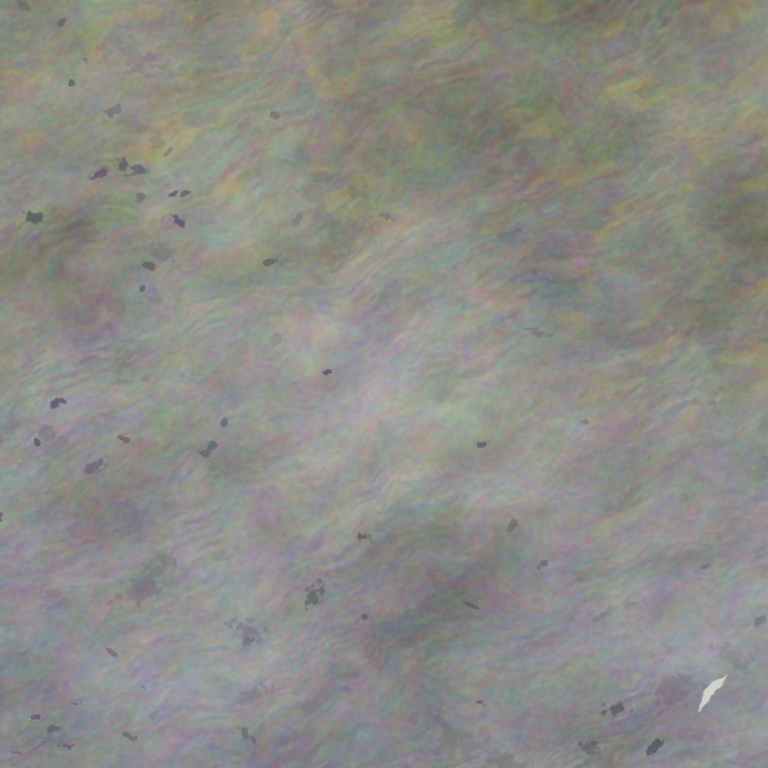
This texture is drawn by a Shadertoy shader. Its source:

```glsl
// A weathered, paint-like grey surface: soft olive and violet clouds, brushed
// along a rising diagonal, with fine coloured grain, ragged dark specks and
// one pale scratch. Layers of rotated, warped value noise build the whole.

float hash(vec2 p) {
    uvec2 u = uvec2(ivec2(floor(p)) + 4096);
    uint h = u.x * 1597334677u ^ u.y * 3812015801u;
    h = (h ^ (h >> 15)) * 2246822519u;
    h = (h ^ (h >> 13)) * 3266489917u;
    return float((h ^ (h >> 16)) & 65535u) / 65535.0;
}

float noise(vec2 p) {
    vec2 cell = floor(p), f = fract(p);
    f = f * f * (3.0 - 2.0 * f);
    float low = mix(hash(cell), hash(cell + vec2(1, 0)), f.x);
    float high = mix(hash(cell + vec2(0, 1)), hash(cell + vec2(1, 1)), f.x);
    return mix(low, high, f.y);
}

float fbm(vec2 p) {
    float sum = 0.0, amplitude = 0.5;
    for (int i = 0; i < 5; i++) {
        sum += amplitude * noise(p);
        p = mat2(1.6, 1.2, -1.2, 1.6) * p + 7.3;
        amplitude *= 0.5;
    }
    return sum / 0.97;
}

// Independent noise per channel, centred on zero
vec3 colourNoise(vec2 p) {
    return vec3(noise(p), noise(p + 317.0), noise(p + 731.0)) - 0.5;
}

vec2 rotate(vec2 p, float angle) {
    float c = cos(angle), s = sin(angle);
    return vec2(c * p.x + s * p.y, c * p.y - s * p.x);
}

// Scattered ragged ellipses; returns coverage and a random tint
vec2 specks(vec2 p, float cells, float density) {
    vec2 grid = p * cells, home = floor(grid), result = vec2(0.0);
    float ragged = noise(p * 130.0) - 0.5 + 0.6 * (noise(p * 260.0) - 0.5);
    for (int j = -1; j <= 1; j++)
    for (int i = -1; i <= 1; i++) {
        vec2 cell = home + vec2(i, j);
        float pick = hash(cell + 51.0);
        if (pick > density) continue;
        vec2 centre = cell + vec2(hash(cell + 103.0), hash(cell + 207.0));
        vec2 d = rotate(grid - centre, 1.6 * hash(cell + 19.0) - 0.6);
        float size = mix(0.09, 0.26, pow(hash(cell + 77.0), 2.0));
        float reach = length(d * vec2(0.7, 1.35)) / size + ragged * 1.3;
        float cover = (1.0 - smoothstep(0.5, 1.25, reach)) * mix(0.45, 1.0, hash(cell + 11.0));
        if (cover > result.x) result = vec2(cover, hash(cell + 33.0));
    }
    return result;
}

void mainImage(out vec4 fragColor, in vec2 fragCoord) {
    vec2 uv = fragCoord / iResolution.y;
    vec2 warp = vec2(fbm(uv * 9.0 + 20.0), fbm(uv * 9.0 + 60.0)) - 0.5;
    vec2 brush = rotate(uv + 0.05 * warp, 0.42);

    // Broad light and dark clouds, darker towards the top
    float cloud = fbm(brush * vec2(3.2, 5.0) + 13.0) - 0.5;
    float patches = fbm(brush * vec2(11.0, 17.0) + 40.0) - 0.5;
    float band = exp(-pow((uv.y - 0.52 + 0.12 * uv.x) / 0.27, 2.0));
    float light = 0.513 + 0.23 * cloud + 0.15 * patches + 0.055 * band;
    light -= 0.025 * smoothstep(0.6, 1.0, uv.y + 0.2 * uv.x);

    // Warm olive above, cool violet grey below
    float warmth = smoothstep(0.1, 1.0, uv.y + 0.18 * uv.x + 0.8 * (fbm(uv * 5.0 + 90.0) - 0.5));
    vec3 colour = light + mix(vec3(0.0, 0.0, 0.022), vec3(0.012, 0.012, -0.036), warmth);

    // Coloured dabs and fine brush streaks
    vec3 dabs = colourNoise(brush * vec2(22.0, 38.0));
    colour += 0.045 * (dabs - dot(dabs, vec3(0.333)));
    colour += 0.045 * colourNoise(brush * vec2(48.0, 95.0) + 9.0);
    float streak = noise(brush * vec2(38.0, 170.0) + 4.0 * warp) - 0.5;
    colour += 0.055 * streak * smoothstep(0.3, 0.65, noise(uv * 12.0 + 5.0));
    float ochre = smoothstep(0.62, 0.85, noise(brush * vec2(24.0, 40.0) + 150.0));
    colour += vec3(0.045, 0.025, -0.025) * ochre * smoothstep(0.5, 0.9, uv.y + 0.25 * uv.x);

    // Fine coloured grain
    colour += 0.055 * colourNoise(brush * vec2(110.0, 190.0) + 30.0);
    colour += 0.045 * colourNoise(rotate(uv, 0.9) * 240.0 + 400.0);

    // Small dark specks and fainter smudges, sparser at the top right
    float sparse = 1.0 - 0.75 * smoothstep(0.9, 1.4, uv.x + uv.y);
    vec2 speck = specks(uv + 0.012 * warp, 21.0, 0.2);
    vec3 speckColour = mix(vec3(0.29, 0.33, 0.34), vec3(0.32, 0.27, 0.41), speck.y);
    colour = mix(colour, speckColour, 0.72 * speck.x * sparse);
    vec2 smudge = specks(uv + 0.03 * warp + 3.0, 10.0, 0.3);
    vec3 smudgeColour = mix(vec3(0.40, 0.43, 0.42), vec3(0.41, 0.38, 0.47), smudge.y);
    colour = mix(colour, smudgeColour, 0.4 * smudge.x * sparse);

    // Pale tapered scratch near the lower right corner
    vec2 s = rotate(uv - vec2(0.925, 0.10), 0.88);
    s.y += 5.0 * s.x * s.x + 0.004 * (noise(uv * 150.0) - 0.5);
    float halfWidth = 0.006 * (1.0 - pow(abs(s.x) / 0.031, 2.0));
    float scratch = smoothstep(-0.0015, 0.002, halfWidth - abs(s.y));
    colour = mix(colour, vec3(0.84, 0.85, 0.82), 0.9 * scratch);

    fragColor = vec4(clamp(colour, 0.0, 1.0), 1.0);
}
```
